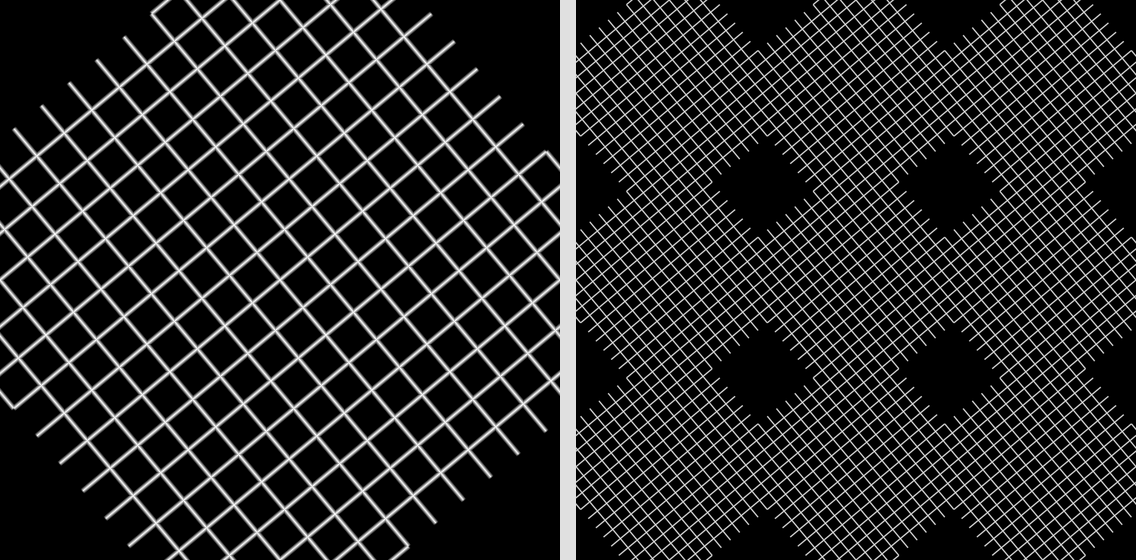
Left: one tile. Right: repeated 3 by 3.
Give the GLSL for this pattern, as a three.js fragment shader.

```glsl
varying vec2 vUv;

// Soft parallel lines at whole values -7..7 of "across", each cut at 8 cells "along"
float meshLines(float across, float along) {
  float dist = abs(across - floor(across + 0.5));
  float profile = max(0.0, 1.0 - dist / 0.088);
  float inside = step(abs(across), 7.5);
  float ends = 1.0 - smoothstep(7.97, 8.03, abs(along));
  return profile * inside * ends;
}

// Square net with loose line ends, centred on the origin
float net(vec2 p) {
  // Whole-number slopes 12:10 keep the tilted lattice periodic over the canvas
  vec2 cell = vec2(12.0 * p.x + 10.0 * p.y, 12.0 * p.y - 10.0 * p.x);
  return max(meshLines(cell.x, cell.y), meshLines(cell.y, cell.x));
}

void main() {
  float light = 0.0;

  // Neighbouring nets carry their overhang across the canvas edges
  for (int j = -1; j <= 1; j++) {
    for (int i = -1; i <= 1; i++) {
      light = max(light, net(vUv - 0.5 - vec2(float(i), float(j))));
    }
  }

  gl_FragColor = vec4(vec3(light), 1.0);
}
```
